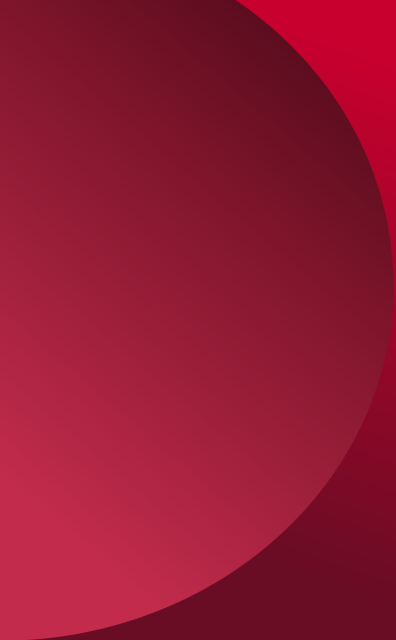
A WebGL 2 fragment shader for this background:

```glsl
#version 300 es
precision highp float;
// A large crimson ellipse hanging off the left edge over a red backdrop.
// Both surfaces are tilted linear gradients; the ellipse edge is smoothed
// with a gradient-normalised implicit distance.
uniform vec2 u_resolution;
out vec4 outColor;

const vec3 BRIGHT_RED = vec3(0.780, 0.000, 0.182);
const vec3 DEEP_WINE  = vec3(0.410, 0.050, 0.140);
const vec3 ROSE       = vec3(0.760, 0.170, 0.300);
const vec3 CRIMSON    = vec3(0.490, 0.080, 0.165);
const vec3 DARK_WINE  = vec3(0.355, 0.048, 0.118);

// Position along a gradient axis, measured from an origin
float along(vec2 p, vec2 origin, vec2 axis) {
  return dot(p - origin, normalize(axis));
}

// Linear 0..1 ramp between two stops
float ramp(float a, float b, float t) {
  return clamp((t - a) / (b - a), 0.0, 1.0);
}

// Approximate signed distance to an axis-aligned ellipse
float ellipseDistance(vec2 p, vec2 center, vec2 radii) {
  vec2 q = (p - center) / radii;
  float k = length(q);
  float slope = max(length(q / radii), 1e-4);
  return k * (k - 1.0) / slope;
}

vec3 backdropColor(vec2 p) {
  float t = along(p, vec2(0.0, 1.0), vec2(0.33, 0.94));
  return mix(DEEP_WINE, BRIGHT_RED, ramp(-0.69, 0.104, t));
}

vec3 discColor(vec2 p) {
  float t = along(p, vec2(0.0, 1.0), vec2(0.65, 0.76));
  vec3 color = mix(ROSE, CRIMSON, ramp(-0.566, 0.01, t));
  return mix(color, DARK_WINE, ramp(0.01, 0.254, t));
}

void main() {
  // Canvas height is one unit
  vec2 p = gl_FragCoord.xy / u_resolution.y;
  float pixel = 1.0 / u_resolution.y;

  // Ellipse over backdrop
  float d = ellipseDistance(p, vec2(0.0, 0.5547), vec2(0.6146, 0.556));
  float coverage = 1.0 - smoothstep(-0.75 * pixel, 0.75 * pixel, d);
  vec3 color = mix(backdropColor(p), discColor(p), coverage);
  outColor = vec4(color, 1.0);
}
```
